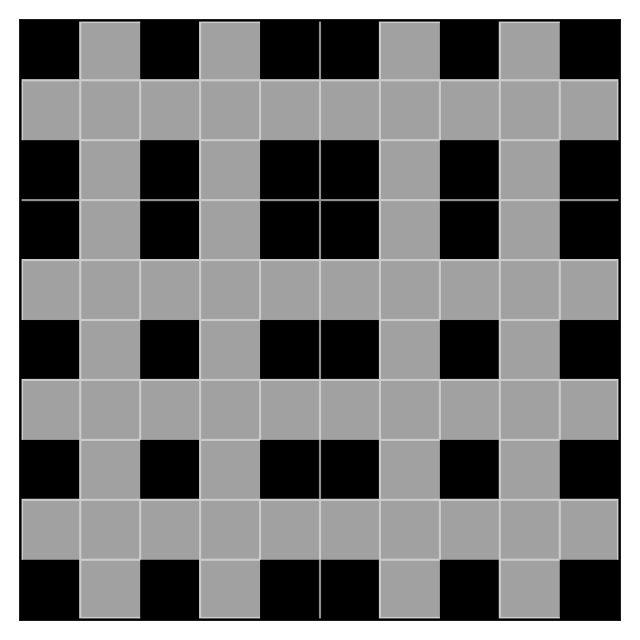
This pattern is drawn by a three.js fragment shader. Its source:

```glsl
// A ten by ten board of grey bands crossing on black, ruled with pale hairlines
// and held in a thin black frame on white. Bands alternate along each axis and
// shift phase once at a seam, where two black cells meet across a dim line.

#define CELLS 10.0
#define MARGIN 0.0318          // canvas edge to centre of the frame
#define SEAM vec2(5.0, 7.0)    // index where the alternation shifts
#define LINE_HALF 0.018        // half widths and softness in cell units
#define FRAME_HALF 0.020
#define RIM 0.026              // pale edge inside the frame
#define SOFT 0.010
#define GREY 0.63
#define PALE 0.80
#define DIM 0.57

varying vec2 vUv;

// 1 where the column (x) or row (y) of this index is a grey band, else 0
vec2 greyBand(vec2 index) {
  return mod(index + step(SEAM - 0.5, index), 2.0);
}

void main() {
  vec2 p = (vUv - MARGIN) / (1.0 - 2.0 * MARGIN) * CELLS;
  vec2 line = floor(p + 0.5);
  vec2 offset = p - line;

  // Grey bands with softened edges
  vec2 before = greyBand(line - 1.0);
  vec2 after = greyBand(line);
  vec2 band = mix(before, after, smoothstep(-SOFT, SOFT, offset));
  float grey = max(band.x, band.y);
  float tone = GREY * grey;

  // Hairlines: pale at the left and top of grey cells, dim between black cells,
  // hidden where a black cell follows a grey one
  vec2 leading = max(vec2(before.x, after.y), band.yx);
  vec2 trailing = max(vec2(after.x, before.y), band.yx);
  vec2 lineTone = mix(vec2(DIM), vec2(PALE), trailing);
  vec2 inside = step(0.5, line) * step(line, vec2(CELLS - 0.5));
  vec2 cover = 1.0 - smoothstep(LINE_HALF - SOFT, LINE_HALF + SOFT, abs(offset));
  cover *= inside * max(trailing, 1.0 - leading);
  vec2 ruled = mix(vec2(tone), lineTone, cover);
  tone = max(tone, max(ruled.x, ruled.y));

  // Pale rim on the outer grey cells, then the frame and the white margin
  vec2 fromCentre = abs(p - 0.5 * CELLS);
  float edge = max(fromCentre.x, fromCentre.y) - 0.5 * CELLS;
  float rimStart = -FRAME_HALF - RIM;
  float rim = smoothstep(rimStart - SOFT, rimStart + SOFT, edge);
  tone = mix(tone, PALE, rim * grey);
  tone *= 1.0 - smoothstep(-FRAME_HALF - SOFT, -FRAME_HALF + SOFT, edge);
  tone = mix(tone, 1.0, smoothstep(FRAME_HALF - SOFT, FRAME_HALF + SOFT, edge));

  gl_FragColor = vec4(vec3(tone), 1.0);
}
```
